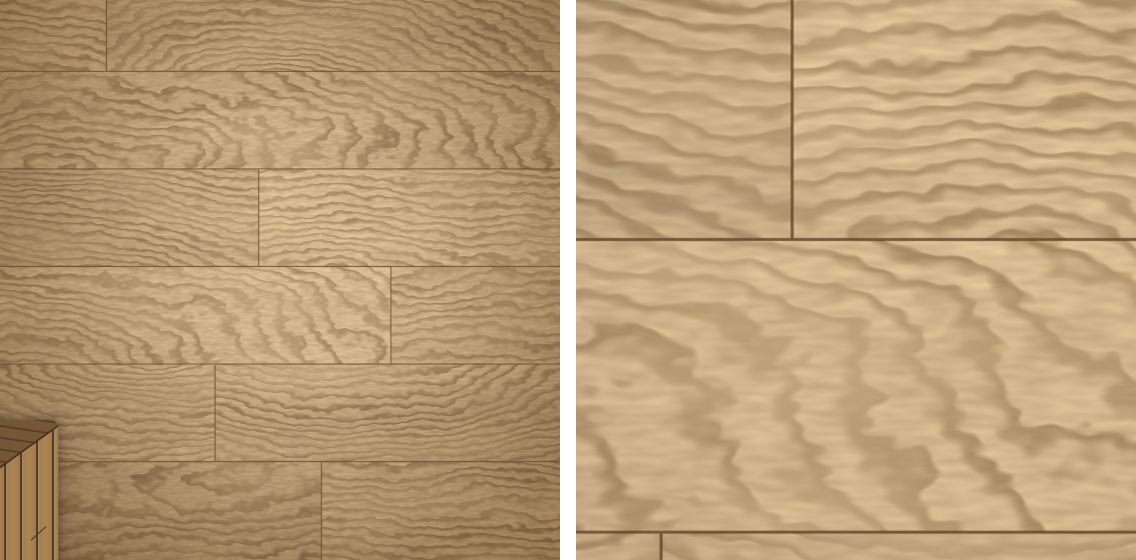
Left, the full canvas; right, a detail of the centre.
This texture is drawn by a WebGL 2 fragment shader. Its source:

```glsl
#version 300 es
precision highp float;

uniform vec2 u_resolution;
out vec4 fragColor;

const vec3 PALE_OAK = vec3(0.815, 0.705, 0.550);
const vec3 SHADED_OAK = vec3(0.575, 0.455, 0.310);
const vec3 GRAIN_TINT = vec3(0.70, 0.65, 0.57);
const vec3 SEAM_BROWN = vec3(0.38, 0.27, 0.15);
const vec3 BOX_SIDE = vec3(0.60, 0.46, 0.29);
const vec3 BOX_TOP = vec3(0.46, 0.34, 0.21);
const vec3 BOX_GROOVE = vec3(0.27, 0.19, 0.11);
const vec3 BOX_EDGE = vec3(0.70, 0.59, 0.44);

const float ROW_HEIGHT = 0.1742;
const float ROW_OFFSET = 0.0015;
const float SEAM_HALF_WIDTH = 0.0009;

// Butt joint of each row, bottom to top; a value above 1 leaves one plank.
const float JOINT[6] = float[6](0.574, 0.384, 0.698, 0.462, 2.0, 0.190);

// Ring centre x, y, lengthwise stretch and ring density; two planks per row.
const vec4 RINGS[12] = vec4[12](
  vec4(0.43, 0.150, 0.16, 42.0), vec4(0.30, -0.20, 0.12, 58.0),
  vec4(0.28, 0.385, 0.42, 75.0), vec4(0.62, 0.400, 0.38, 68.0),
  vec4(-0.02, 0.325, 0.36, 54.0), vec4(0.90, 0.050, 0.06, 52.0),
  vec4(-0.15, 0.460, 0.20, 80.0), vec4(0.57, 0.515, 0.13, 68.0),
  vec4(0.13, 0.705, 0.36, 50.0), vec4(0.13, 0.705, 0.36, 50.0),
  vec4(-0.03, 0.810, 0.38, 62.0), vec4(0.49, 0.830, 0.42, 72.0));

vec2 hashGradient(vec2 cell) {
  vec3 h = fract(vec3(cell.xyx) * vec3(0.1031, 0.1030, 0.0973));
  h += dot(h, h.yzx + 33.33);
  float angle = 6.2832 * fract((h.x + h.y) * h.z);
  return vec2(cos(angle), sin(angle));
}

float gradientNoise(vec2 p) {
  vec2 i = floor(p), f = p - i;
  vec2 u = f * f * f * (f * (f * 6.0 - 15.0) + 10.0);
  float a = dot(hashGradient(i), f);
  float b = dot(hashGradient(i + vec2(1, 0)), f - vec2(1, 0));
  float c = dot(hashGradient(i + vec2(0, 1)), f - vec2(0, 1));
  float d = dot(hashGradient(i + vec2(1, 1)), f - vec2(1, 1));
  return mix(mix(a, b, u.x), mix(c, d, u.x), u.y);
}

float lineMask(float dist, float halfWidth, float blur) {
  return 1.0 - smoothstep(halfWidth - blur, halfWidth + blur, abs(dist));
}

// Dark latewood bands along warped elliptical growth rings.
float ringGrain(vec2 p, vec4 ring, float seed) {
  vec2 q = (p - ring.xy) * vec2(ring.z, 1.0);
  float growth = length(q) * ring.w;
  growth += 2.2 * gradientNoise(p * vec2(4.0, 9.0) + seed);
  growth += 0.75 * gradientNoise(p * vec2(17.0, 30.0) + seed);
  growth += 0.32 * gradientNoise(p * vec2(60.0, 110.0) + seed);
  float t = fract(growth);
  float band = smoothstep(0.35, 0.78, t) * (1.0 - smoothstep(0.82, 1.0, t));
  float strength = 0.72 + 0.75 * gradientNoise(p * vec2(5.0, 14.0) + seed * 1.7);
  return band * clamp(strength, 0.2, 1.0);
}

// Short pores stretched along the plank.
float poreGrain(vec2 p, float seed) {
  float fine = gradientNoise(p * vec2(55.0, 230.0) + seed);
  float broad = gradientNoise(p * vec2(18.0, 120.0) + seed);
  return 0.6 * fine + 0.4 * broad;
}

vec3 plankFloor(vec2 p, float blur) {
  float y = (p.y - ROW_OFFSET) / ROW_HEIGHT;
  int row = int(clamp(floor(y), 0.0, 5.0));
  int side = p.x > JOINT[row] ? 1 : 0;
  int plank = row * 2 + side;
  float seed = float(plank) * 17.31 + 5.0;

  float glow = smoothstep(0.08, 0.80, length((p - vec2(0.53, 0.55)) * vec2(1.0, 0.95)));
  vec3 wood = mix(PALE_OAK, SHADED_OAK, glow);
  wood *= 1.0 + 0.025 * sin(seed * 2.3);
  wood *= 1.0 + 0.06 * gradientNoise(p * vec2(3.0, 14.0) + seed);

  float pores = poreGrain(p, seed);
  float rings = ringGrain(p, RINGS[plank], seed) * clamp(0.82 + pores, 0.35, 1.0);
  wood *= mix(vec3(1.0), GRAIN_TINT, 0.85 * rings);
  wood *= 1.0 + 0.16 * pores;

  float rowSeam = (y - clamp(round(y), 1.0, 5.0)) * ROW_HEIGHT;
  float seam = max(lineMask(rowSeam, SEAM_HALF_WIDTH, blur),
                   lineMask(p.x - JOINT[row], SEAM_HALF_WIDTH, blur));
  return mix(wood, SEAM_BROWN, 0.8 * seam);
}

// Slatted box corner: a dark top above a slanting rim, upright slats below.
vec3 slattedBox(vec2 p, float blur) {
  float rim = p.y - (0.165 + 0.72 * p.x);
  float slat = (p.x + 0.005) / 0.0285;
  float groove = (fract(slat) - 0.5) * 0.0285;
  float stagger = p.y - 0.045 - 0.9 * (p.x - 0.066);
  float joint = lineMask(stagger, 0.0012, blur) * step(0.055, p.x) * step(p.x, 0.083);
  vec3 face = BOX_SIDE * (1.0 + 0.12 * sin(fract(slat + 0.5) * 3.14));
  face = mix(face, BOX_EDGE, lineMask(groove - 0.0025, 0.0012, blur));
  face = mix(face, BOX_GROOVE, max(lineMask(groove, 0.0016, blur), joint));

  float strip = (fract((p.y - 0.25 + 0.15 * p.x) / 0.021) - 0.5) * 0.021;
  vec3 lid = mix(BOX_TOP, BOX_GROOVE, 0.7 * lineMask(strip, 0.0015, blur));
  vec3 color = mix(face, lid, smoothstep(-blur, blur, rim));
  return mix(color, BOX_GROOVE, lineMask(rim, 0.0018, blur));
}

void main() {
  vec2 p = gl_FragCoord.xy / u_resolution;
  float blur = 0.8 / min(u_resolution.x, u_resolution.y);

  vec3 color = plankFloor(p, blur);

  // Box silhouette with a chamfered corner and a soft contact shadow.
  float edge = max(max(p.x - 0.104, p.y - 0.25), (p.x + 0.8 * p.y - 0.296) * 0.78);
  color *= 1.0 - 0.28 * exp(-max(edge, 0.0) * 90.0);
  color = mix(slattedBox(p, blur), color, smoothstep(-blur, blur, edge));

  fragColor = vec4(color, 1.0);
}
```
